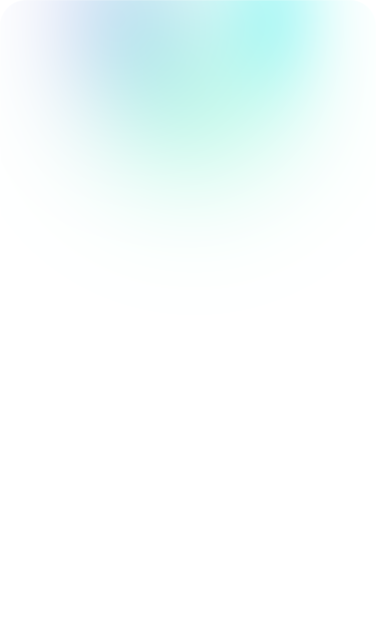
Write a Shadertoy shader that draws this background.

```glsl
// A white card with rounded top corners, lit from above by soft pastel glows.
// Each glow is an elliptical Gaussian that subtracts a little colour from white;
// lavender, blue, mint and cyan overlap and fade out down the card.

// Gaussian falloff around a centre, with separate widths in x and y.
float glow(vec2 p, vec2 centre, vec2 spread) {
    vec2 q = (p - centre) / spread;
    return exp(-0.5 * dot(q, q));
}

// Signed distance to a box with rounded corners.
float roundedBox(vec2 p, vec2 halfSize, float radius) {
    vec2 q = abs(p) - halfSize + radius;
    return length(max(q, 0.0)) + min(max(q.x, q.y), 0.0) - radius;
}

void mainImage(out vec4 fragColor, in vec2 fragCoord) {
    // Canvas-width units: x to the right, y as depth below the top edge.
    vec2 size = iResolution.xy / iResolution.x;
    vec2 p = fragCoord / iResolution.x;
    p.y = size.y - p.y;

    // Light absorbed by each glow, as red, green and blue.
    vec3 absorbed = vec3(0.010, 0.035, 0.005) * glow(p, vec2(0.20, 0.04), vec2(0.11, 0.20));
    absorbed += vec3(0.170, 0.080, 0.030) * glow(p, vec2(0.36, 0.04), vec2(0.15, 0.19));
    absorbed += vec3(0.170, 0.014, 0.064) * glow(p, vec2(0.52, 0.27), vec2(0.20, 0.19));
    absorbed += vec3(0.235, 0.020, 0.018) * glow(p, vec2(0.73, 0.02), vec2(0.11, 0.17));

    // Keep the glows inside the rounded card; the page around it is white.
    float edge = roundedBox(p - 0.5 * size, 0.5 * size, 0.07);
    float pixel = 1.0 / iResolution.x;
    float card = 1.0 - smoothstep(-pixel, pixel, edge);

    fragColor = vec4(1.0 - absorbed * card, 1.0);
}
```
